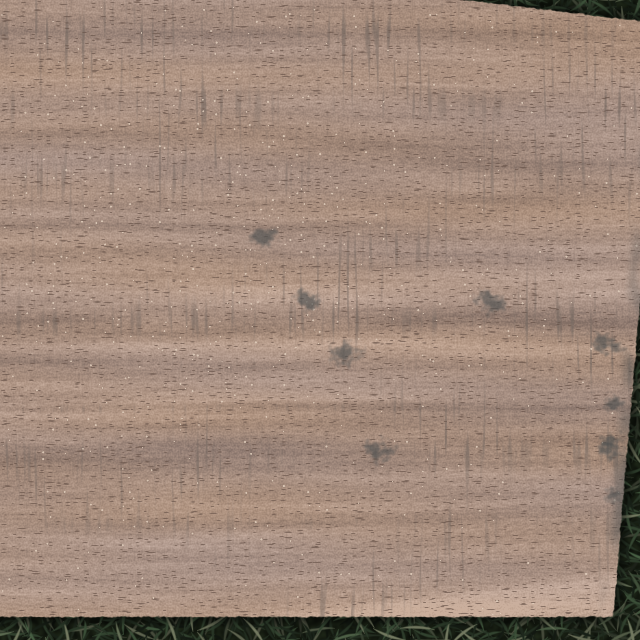
Reproduce this texture procedurally as a WebGL 2 fragment shader.

```glsl
#version 300 es
precision highp float;

uniform vec2 u_resolution;
out vec4 fragColor;

const vec3 WOOD_MID = vec3(0.66, 0.56, 0.50);
const vec3 WOOD_LIGHT = vec3(0.73, 0.63, 0.57);
const vec3 WOOD_DARK = vec3(0.58, 0.49, 0.44);
const vec3 PORE = vec3(0.40, 0.32, 0.28);
const vec3 SAW_MARK = vec3(0.46, 0.41, 0.38);
const vec3 STAIN = vec3(0.30, 0.31, 0.31);
const vec3 SPECK = vec3(0.88, 0.81, 0.74);
const vec3 SOIL = vec3(0.07, 0.09, 0.055);
const vec3 GRASS = vec3(0.18, 0.24, 0.17);
const vec3 STRAW = vec3(0.37, 0.39, 0.31);
const float GRASS_CELL = 0.03;
const int GRASS_LAYERS = 6;
const int STAIN_COUNT = 11;

// Growth bands: height, half width, tone
const vec3 BANDS[9] = vec3[9](
  vec3(0.955, 0.018, -0.5), vec3(0.84, 0.022, -0.5), vec3(0.545, 0.022, 0.65),
  vec3(0.497, 0.021, -1.15), vec3(0.46, 0.012, 0.75), vec3(0.434, 0.009, -0.6),
  vec3(0.362, 0.006, -0.75), vec3(0.295, 0.026, -0.75), vec3(0.185, 0.011, -0.55));

vec2 hash2(vec2 p) {
  vec3 q = fract(p.xyx * vec3(0.1031, 0.1030, 0.0973));
  q += dot(q, q.yzx + 33.33);
  return fract((q.xx + q.yz) * q.zy);
}

float gradientDot(vec2 cell, vec2 offset) {
  float angle = 6.2832 * hash2(cell).x;
  return dot(vec2(cos(angle), sin(angle)), offset);
}

float noise(vec2 p) {
  vec2 i = floor(p), f = p - i;
  vec2 u = f * f * f * (f * (f * 6.0 - 15.0) + 10.0);
  vec2 e = vec2(1.0, 0.0);
  return mix(mix(gradientDot(i, f), gradientDot(i + e, f - e), u.x),
             mix(gradientDot(i + e.yx, f - e.yx), gradientDot(i + 1.0, f - 1.0), u.x), u.y);
}

// Scattered soft ellipses, one per cell, kept with the given chance
float flecks(vec2 p, vec2 cell, vec2 radius, float chance, float seed) {
  vec2 id = floor(p / cell);
  vec2 keep = hash2(id + seed), jitter = hash2(id + seed + 57.0);
  vec2 size = radius * (0.5 + 0.5 * keep.y);
  vec2 center = mix(size, cell - size, jitter);
  float d = length((p - id * cell - center) / size);
  return step(keep.x, chance) * (1.0 - smoothstep(0.4, 1.1, d));
}

vec3 grass(vec2 p, float pixel) {
  vec3 color = SOIL * (1.0 + 0.8 * noise(p * 90.0));
  for (int layer = 0; layer < GRASS_LAYERS; layer++) {
    vec2 q = p + vec2(0.37, 0.61) * float(layer);
    vec2 base = floor(q / GRASS_CELL);
    for (int k = 0; k < 9; k++) {
      vec2 id = base + vec2(k % 3 - 1, k / 3 - 1);
      vec2 place = hash2(id + 11.0), kind = hash2(id + 83.0);
      float angle = 6.2832 * kind.x;
      vec2 dir = vec2(cos(angle), sin(angle));
      vec2 r = q - (id + place) * GRASS_CELL;
      float along = dot(r, dir) / (GRASS_CELL * (0.5 + 0.45 * kind.y));
      float across = dot(r, vec2(-dir.y, dir.x)) + 0.003 * along * along;
      float width = 0.0022 * (1.0 - along * along);
      float mask = 1.0 - smoothstep(-pixel, pixel, abs(across) - width);
      mask *= step(abs(along), 1.0);
      vec3 blade = mix(GRASS * (0.4 + 0.9 * place.y), STRAW, smoothstep(0.72, 0.95, kind.y));
      color = mix(color, blade * (0.55 + 0.1 * float(layer)), mask);
    }
  }
  return color;
}

vec3 wood(vec2 p) {
  // Gently bowed fibres
  vec2 g = p + vec2(0.0, 0.012 * noise(p * vec2(2.0, 4.0)) - 0.02 * p.x * p.x * (0.5 - p.y));
  float tone = 0.12 + 0.9 * noise(g * vec2(1.2, 10.0)) + 0.85 * noise(g * vec2(2.0, 46.0) + 7.0);
  tone += 0.6 * noise(g * vec2(6.0, 140.0)) + 0.9 * noise(g * vec2(85.0, 270.0));
  tone += 1.1 * noise(p * 345.0 + 3.0);
  float darkBand = 0.0;
  for (int i = 0; i < 9; i++) {
    float d = (g.y - BANDS[i].x) / BANDS[i].y;
    float band = BANDS[i].z * exp(-d * d) * (0.9 + 0.7 * noise(g * vec2(5.0, 30.0)));
    tone += band;
    darkBand += max(-band, 0.0);
  }
  // Long arch of the growth rings and the pale lower corner
  float arch = length((g - vec2(0.1, 0.715)) / vec2(0.77, 0.075)) - 1.0;
  tone -= 0.45 * exp(-60.0 * arch * arch);
  tone += 1.1 * smoothstep(-0.012, 0.012, 0.035 + 0.13 * (p.x - 0.42) - p.y);

  vec3 color = mix(WOOD_MID, tone < 0.0 ? WOOD_DARK : WOOD_LIGHT, min(abs(tone), 1.8));
  color += vec3(0.02, 0.0, -0.03) * noise(g * vec2(1.5, 14.0) + 31.0);

  // Upright saw marks, strongest in patches and dark bands
  float patches = smoothstep(-0.2, 0.45, noise(p * vec2(5.0, 6.0) + 19.0) + 0.25 * (p.x + p.y - 1.0));
  float saw = smoothstep(0.12, 0.5, noise(p * vec2(150.0, 9.0)));
  color = mix(color, SAW_MARK, saw * min(0.5 * patches + 0.4 * darkBand, 0.65));

  // Pores and bright dust
  float pores = flecks(g, vec2(0.014, 0.005), vec2(0.0055, 0.0013), 0.3, 5.0);
  pores = max(pores, flecks(g + 0.3, vec2(0.023, 0.008), vec2(0.009, 0.0016), 0.13, 41.0));
  color = mix(color, PORE, 0.65 * pores);
  float dusty = 0.02 + 0.09 * exp(-9.0 * dot(p - vec2(0.33, 0.6), p - vec2(0.33, 0.6)));
  color = mix(color, SPECK, 0.85 * flecks(p, vec2(0.009), vec2(0.0022), dusty, 71.0));

  // Ragged grey stains, crowding to the right
  float ragged = noise(p * 45.0) + 0.7 * noise(p * 120.0);
  for (int i = 0; i < STAIN_COUNT; i++) {
    vec2 h = hash2(vec2(float(i) * 7.0 + 3.0, 29.0));
    vec2 center = vec2(0.96 - 0.75 * h.x * h.x * h.x, 0.18 + 0.52 * h.y);
    float d = length((p - center) * vec2(0.8, 1.1)) / mix(0.009, 0.024, center.x * h.x);
    color = mix(color, STAIN, 0.65 * (1.0 - smoothstep(0.2, 1.5, d + 1.1 * ragged)));
  }
  return color;
}

void main() {
  vec2 p = gl_FragCoord.xy / u_resolution;
  float pixel = 1.0 / min(u_resolution.x, u_resolution.y);

  // Distance inside the sawn board
  float rough = 0.002 * noise(p * 60.0) + 0.0015 * noise(p * 170.0);
  float right = 0.958 + 0.085 * (p.y - 0.035) - p.x;
  float top = 1.003 - 0.12 * max(p.x - 0.7, 0.0) - p.y;
  float inside = min(min(p.y - 0.036, right), top) + rough;

  vec3 board = wood(p);
  float weathered = smoothstep(0.03, 0.0, right) * smoothstep(-0.1, 0.4, noise(p * vec2(20.0, 14.0)));
  board = mix(board, STAIN, 0.5 * weathered);
  vec3 ground = grass(p, pixel) * mix(0.65, 1.15, smoothstep(0.0, 0.02, -inside));
  fragColor = vec4(mix(ground, board, smoothstep(-pixel, pixel, inside)), 1.0);
}
```
